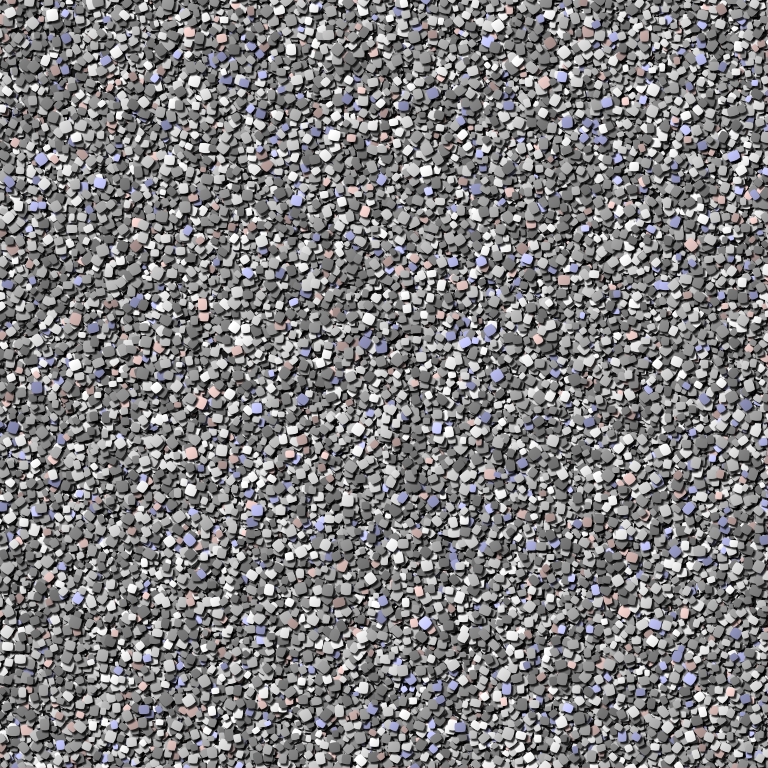
Write a Shadertoy shader that draws this texture.

```glsl
// Dense gravel of small grey stones with a few blue and pink ones, lit from the upper left.

vec4 hash4(vec3 p) {
    vec4 h = fract(p.xyzx * vec4(0.1031, 0.1030, 0.0973, 0.1099));
    h += dot(h, h.wzxy + 33.33);
    return fract((h.xxyz + h.yzzw) * h.zywx);
}

// Distance from the centre of a rotated, rounded, slightly stretched block
float stoneDistance(vec2 p, float angle, float stretch) {
    float c = cos(angle), s = sin(angle);
    vec2 q = abs(mat2(c, -s, s, c) * p) * vec2(1.0, stretch);
    return mix(length(q), 1.1 * max(q.x, q.y), 0.6);
}

vec3 stoneColor(float shade, float hue) {
    float grey = mix(0.43, 0.98, pow(shade, 1.25));
    vec3 color = vec3(grey);
    if (hue < 0.055) color = mix(color, vec3(0.72, 0.73, 0.80), 0.4) * vec3(0.94, 0.95, 1.16);
    else if (hue > 0.95) color = mix(color, vec3(0.80), 0.4) * vec3(1.08, 0.93, 0.91);
    return color;
}

// Paint one layer of scattered stones and their shadows over the ground
vec3 paintLayer(vec3 ground, vec2 uv, float cells, float layer) {
    vec2 p = uv * cells + layer * 17.3;
    vec2 cell = floor(p);
    float edge = 0.5 * cells * max(0.0019, 1.0 / iResolution.y);
    for (int y = -1; y <= 1; y++)
    for (int x = -1; x <= 1; x++) {
        vec2 id = cell + vec2(x, y);
        vec4 place = hash4(vec3(id, layer));
        vec4 look = hash4(vec3(id + 71.0, layer + 9.0));
        if (place.w > 0.72) continue;

        vec2 offset = p - id - mix(vec2(0.1), vec2(0.9), place.xy);
        float radius = mix(0.31, 0.58, place.z);
        float angle = 6.2832 * look.x;
        float stretch = 1.0 + 0.35 * look.y;

        // Shadow falls to the lower right
        float shadow = stoneDistance(offset - vec2(0.18, -0.21), angle, stretch) - radius;
        ground *= 1.0 - 0.8 * (1.0 - smoothstep(-0.12, 0.14, shadow));

        // Nearly flat stone face
        float body = stoneDistance(offset, angle, stretch) - radius;
        float light = 1.0 + 0.06 * dot(offset / radius, vec2(-0.7, 0.7));
        vec3 stone = stoneColor(look.z, look.w) * light;
        ground = mix(ground, stone, 1.0 - smoothstep(-edge, edge, body));
    }
    return ground;
}

void mainImage(out vec4 fragColor, in vec2 fragCoord) {
    vec2 uv = fragCoord / iResolution.y;
    vec3 color = vec3(0.1);
    // Small stones below, larger ones on top
    for (int i = 0; i < 6; i++) {
        float layer = float(i);
        color = paintLayer(color, uv, 128.0 - 12.0 * layer, layer);
    }
    fragColor = vec4(clamp(color, 0.0, 1.0), 1.0);
}
```
